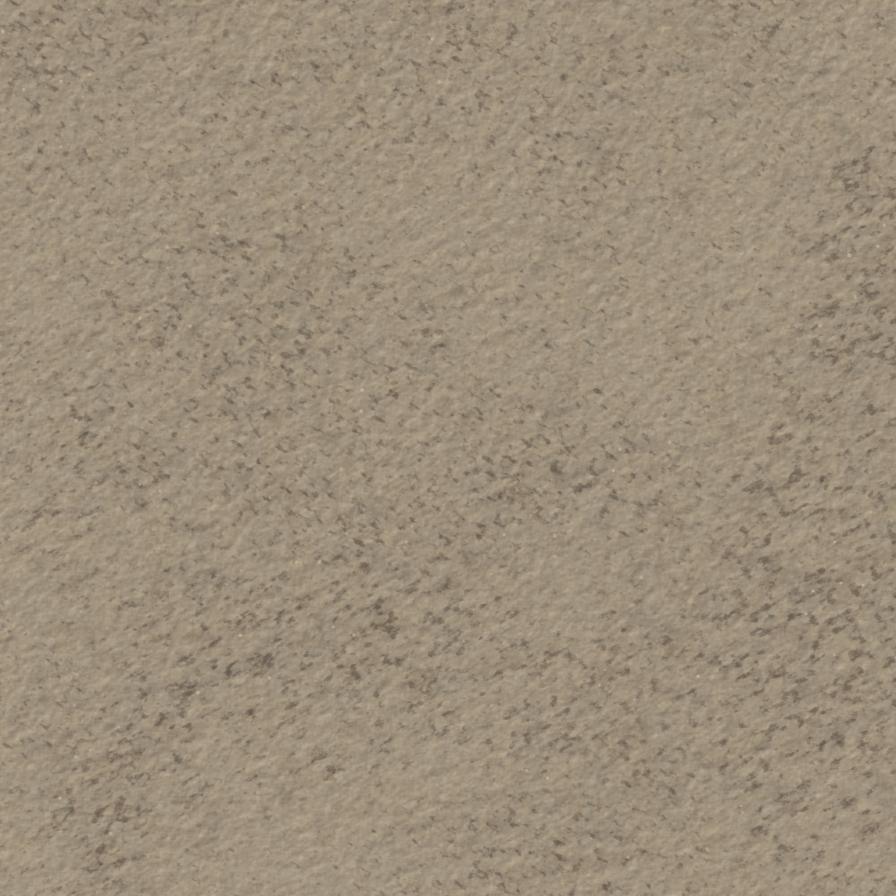
Reproduce this texture procedurally as a WebGL 1 fragment shader.

```glsl
precision highp float;
// Weathered sandstone: a fine relief lit from the upper left, with small dark
// slanted pits scattered in loose patches and a few pale mineral specks.
// All layers come from value noise, summed over several octaves.

uniform vec2 u_resolution;

float hash(vec2 p) {
  return fract(sin(dot(p, vec2(127.1, 311.7))) * 43758.5453);
}

float noise(vec2 p) {
  vec2 cell = floor(p);
  vec2 f = fract(p);
  f = f * f * (3.0 - 2.0 * f);
  float low = mix(hash(cell), hash(cell + vec2(1.0, 0.0)), f.x);
  float high = mix(hash(cell + vec2(0.0, 1.0)), hash(cell + vec2(1.0, 1.0)), f.x);
  return mix(low, high, f.y);
}

float fbm(vec2 p) {
  float sum = 0.0;
  float weight = 0.53;
  for (int i = 0; i < 4; i++) {
    sum += weight * noise(p);
    p = mat2(0.8, 0.6, -0.6, 0.8) * p * 2.03 + 17.3;
    weight *= 0.5;
  }
  return sum;
}

// Noise stretched along a direction given in radians
float streaks(vec2 p, float angle, vec2 scale) {
  float c = cos(angle);
  float s = sin(angle);
  return fbm(vec2(c * p.x + s * p.y, c * p.y - s * p.x) * scale);
}

float surfaceHeight(vec2 p) {
  return streaks(p, 0.4, vec2(80.0, 105.0));
}

// Small pale grains, at most one per cell
float paleSpecks(vec2 p) {
  vec2 cell = floor(p);
  vec2 center = 0.3 + 0.4 * vec2(hash(cell + 3.1), hash(cell + 8.7));
  float radius = 0.13 + 0.14 * hash(cell + 5.9);
  float grain = 1.0 - smoothstep(radius - 0.12, radius + 0.12, length(fract(p) - center));
  return grain * step(0.99, hash(cell + 1.7));
}

void main() {
  vec2 uv = gl_FragCoord.xy / min(u_resolution.x, u_resolution.y);

  // Broad variation: where the stone is worn and which way the pits run
  float wear = fbm(uv * 6.0 + 4.2);
  float slant = smoothstep(0.4, 0.65, noise(uv * 4.0 + 31.0));

  // Small dark pits in two slants, over softer and wider stains
  float pitField = mix(streaks(uv, 0.5, vec2(105.0, 165.0)),
                       streaks(uv + 7.0, -0.5, vec2(110.0, 160.0)), slant);
  float pits = smoothstep(0.54, 0.84, pitField + 0.24 * (wear - 0.5));
  float stains = smoothstep(0.5, 0.8, streaks(uv + 3.0, 0.4, vec2(45.0, 62.0)) + 0.2 * (wear - 0.5));

  // Relief shading and fine grain
  float relief = surfaceHeight(uv) - surfaceHeight(uv + vec2(-0.0018, 0.0022));
  float grain = noise(uv * 250.0 + 11.0) - 0.5;

  float tone = 0.86 + 1.45 * relief + 0.36 * grain;
  tone -= 0.15 * (wear - 0.5) + 0.9 * pits + 0.25 * stains;
  tone += 0.7 * paleSpecks(uv * 125.0) * smoothstep(0.4, 0.6, wear);

  // Brown-grey hollows to pale sand
  vec3 hollow = vec3(0.49, 0.44, 0.38);
  vec3 sand = vec3(0.65, 0.595, 0.51);
  vec3 color = mix(hollow, sand, clamp(tone, -0.6, 1.6));
  color += vec3(0.012, 0.0, -0.012) * (noise(uv * 70.0 + 90.0) - 0.5);

  gl_FragColor = vec4(color, 1.0);
}
```
